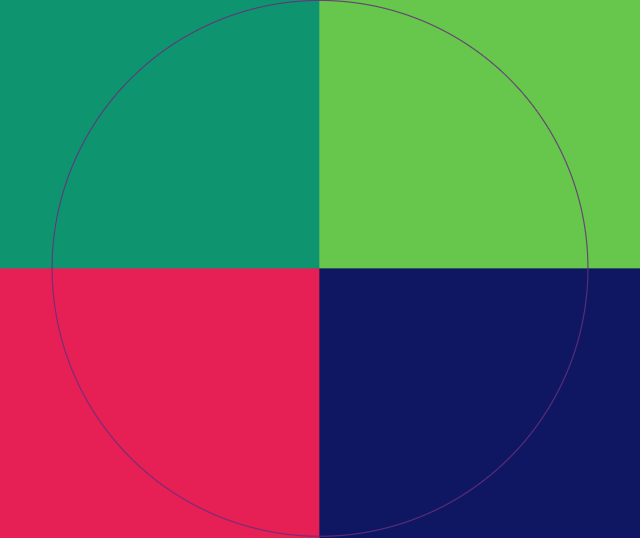
A WebGL 2 fragment shader for this background:

```glsl
#version 300 es
precision highp float;

uniform vec2 u_resolution;
out vec4 fragColor;

const vec3 TEAL = vec3(0.06, 0.58, 0.44);
const vec3 GREEN = vec3(0.40, 0.78, 0.30);
const vec3 CRIMSON = vec3(0.90, 0.12, 0.33);
const vec3 NAVY = vec3(0.06, 0.09, 0.39);
const vec3 PURPLE = vec3(0.40, 0.18, 0.48);

const vec2 SPLIT = vec2(-0.0012, 0.0012);
const vec2 RING_CENTER = vec2(0.0, 0.0012);
const float RING_RADIUS = 0.498;
const float RING_WIDTH = 0.0022;
const float RING_OPACITY = 0.85;

// Coverage of the positive side of an edge, one pixel soft
float edge(float d, float pixel) {
    return clamp(d / pixel + 0.5, 0.0, 1.0);
}

// Four flat quarters meeting at the split point
vec3 quarters(vec2 p, vec2 split, float pixel) {
    float right = edge(p.x - split.x, pixel);
    float top = edge(p.y - split.y, pixel);
    return mix(mix(CRIMSON, NAVY, right), mix(TEAL, GREEN, right), top);
}

// Thin circle outline
float ring(vec2 p, float radius, float width, float pixel) {
    float d = abs(length(p) - radius);
    return edge(0.5 * width - d, pixel);
}

void main() {
    // Centered coordinates in units of canvas height
    vec2 p = (gl_FragCoord.xy - 0.5 * u_resolution) / u_resolution.y;
    float pixel = 1.0 / u_resolution.y;

    vec3 color = quarters(p, SPLIT, pixel);
    float line = ring(p - RING_CENTER, RING_RADIUS, RING_WIDTH, pixel);
    color = mix(color, PURPLE, RING_OPACITY * line);

    fragColor = vec4(color, 1.0);
}
```
